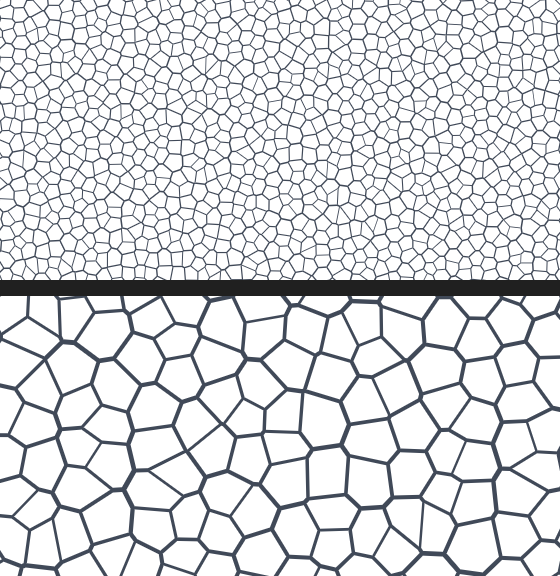
Top, the full canvas; bottom, a detail of the centre.
Write a Shadertoy shader that draws this pattern.

```glsl
// Irregular honeycomb: slate cell walls on white, from a jittered hexagonal lattice.

#define ROWS        20.0    // cells over the canvas height
#define JITTER      0.62    // full range of seed displacement, in cells
#define WALL_WIDTH  0.088   // wall thickness, in cells
#define WIDTH_VARY  0.6     // how far thickness follows the seed spacing
#define WALL_COLOR  vec3(0.25, 0.285, 0.345)
#define PAPER_COLOR vec3(1.0)

const float COLUMN_STEP = 0.866;

vec2 hash22(vec2 p) {
    vec3 q = fract(vec3(p.xyx) * vec3(0.1031, 0.1030, 0.0973));
    q += dot(q, q.yzx + 33.33);
    return fract((q.xx + q.yz) * q.zy);
}

// Seed of a cell; every other column is shifted by half a row.
vec2 seedOf(vec2 cell) {
    float shift = 0.25 + 0.5 * mod(cell.x, 2.0);
    vec2 center = vec2((cell.x + 0.5) * COLUMN_STEP, cell.y + shift);
    return center + JITTER * (hash22(cell + 71.0) - 0.5);
}

// Share of a pixel covered by a wall whose axis is dist away.
float wallCoverage(float dist, float halfWidth, float pixel) {
    float nearSide = clamp(0.5 + (halfWidth - dist) / pixel, 0.0, 1.0);
    float farSide = clamp(0.5 + (halfWidth + dist) / pixel, 0.0, 1.0);
    return max(nearSide + farSide - 1.0, 0.0);
}

void mainImage(out vec4 fragColor, in vec2 fragCoord) {
    float pixel = ROWS / iResolution.y;
    vec2 p = fragCoord * pixel;
    vec2 base = floor(p / vec2(COLUMN_STEP, 1.0));

    // Nearest seed
    vec2 nearest = vec2(0.0);
    float nearestDist = 1e5;
    for (int y = -2; y <= 2; y++)
    for (int x = -2; x <= 2; x++) {
        vec2 seed = seedOf(base + vec2(x, y));
        float d = distance(p, seed);
        if (d < nearestDist) {
            nearestDist = d;
            nearest = seed;
        }
    }

    // Walls on the bisectors to the other seeds
    float wall = 0.0;
    for (int y = -2; y <= 2; y++)
    for (int x = -2; x <= 2; x++) {
        vec2 seed = seedOf(base + vec2(x, y));
        float spacing = distance(seed, nearest);
        if (spacing > 1e-4) {
            float dist = dot(0.5 * (seed + nearest) - p, (seed - nearest) / spacing);
            float width = WALL_WIDTH * mix(1.0, spacing, WIDTH_VARY);
            wall = max(wall, wallCoverage(dist, 0.5 * width, pixel));
        }
    }

    fragColor = vec4(mix(PAPER_COLOR, WALL_COLOR, wall), 1.0);
}
```
